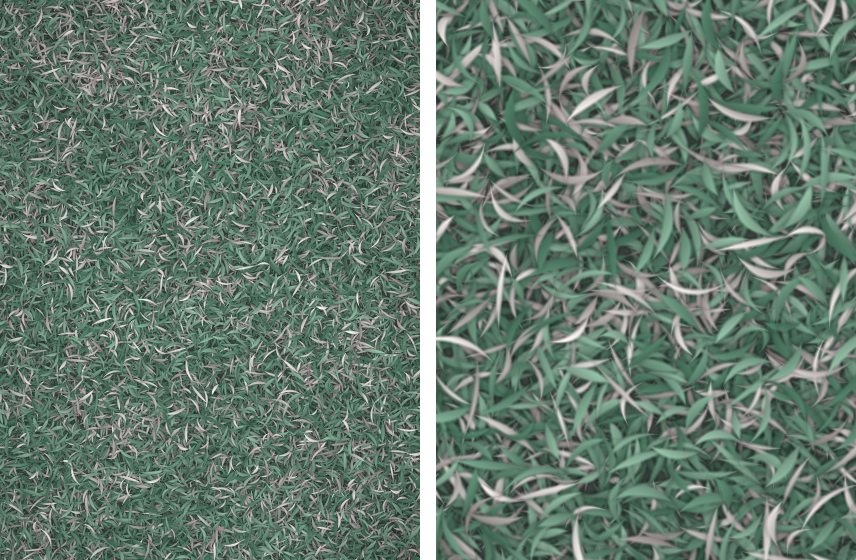
Left, the full canvas; right, a detail of the centre.
Reproduce this texture procedurally as a WebGL 2 fragment shader.

```glsl
#version 300 es
precision highp float;
// Worn lawn: a dense mat of short green blades with patches of pale dry straw.

uniform vec2 u_resolution;
out vec4 fragColor;

vec4 hash4(vec3 p) {
    vec4 q = fract(p.xyzx * vec4(0.1031, 0.1030, 0.0973, 0.1099));
    q += dot(q, q.wzxy + 33.33);
    return fract((q.xxyz + q.yzzw) * q.zywx);
}

mat2 rotation(float a) {
    float c = cos(a), s = sin(a);
    return mat2(c, s, -s, c);
}

// Warped layered sines, roughly -1 to 1
float patches(vec2 p) {
    vec2 q = p + 0.06 * sin(p.yx * 13.0 + vec2(1.3, 4.1));
    float n = sin(q.x * 9.0 + q.y * 5.0 + 0.6) * sin(q.y * 11.0 - q.x * 4.0 + 2.0);
    q = rotation(0.9) * q;
    n += 0.7 * sin(q.x * 23.0 + 1.0) * sin(q.y * 19.0 + 3.0);
    n += 0.5 * sin(q.x * 41.0 + q.y * 17.0) * sin(q.y * 47.0 - q.x * 13.0);
    return n / 1.6;
}

// Paints one scattered layer of curved, tapered blades over the colour below
vec3 bladeLayer(vec3 under, vec2 p, float layer, float height) {
    float size = mix(0.021, 0.032, fract(layer * 0.618));
    float soft = 0.0018 / size;
    vec2 grid = rotation(layer * 1.7) * p / size + layer * 17.3 + 40.0;
    vec2 cell = floor(grid);
    vec3 color = under;

    for (int j = -1; j <= 1; j++)
    for (int i = -1; i <= 1; i++) {
        vec2 id = cell + vec2(i, j);
        vec4 place = hash4(vec3(id, layer + 3.0));
        vec4 look = hash4(vec3(id.yx + 71.0, layer + 29.0));
        vec2 root = id + place.xy;
        vec2 d = rotation(place.z * 6.2832) * (grid - root);

        // Dry blades gather in patches, more of them near the top
        vec2 world = p + (root - grid) * rotation(layer * 1.7) * size;
        float dryness = 0.31 + 0.21 * patches(world) + 0.10 * smoothstep(0.9, 1.3, world.y);
        bool dry = look.x < dryness;

        // Blade outline
        float len = mix(0.45, 0.95, place.w);
        float along = d.x / len;
        float across = d.y + (look.y - 0.5) * 0.6 * (along * along - 0.4);
        float halfWidth = mix(0.08, 0.15, look.z) * (dry ? 0.82 : 1.0);
        float edge = halfWidth * (1.0 - along * along) - abs(across);
        float cover = smoothstep(-soft, soft, edge);

        // Blade tint, lighter toward the tip and on one side
        vec3 green = mix(vec3(0.25, 0.41, 0.33), vec3(0.50, 0.64, 0.56), look.w);
        vec3 straw = mix(vec3(0.54, 0.51, 0.50), vec3(0.85, 0.83, 0.82), look.w);
        vec3 tint = dry ? straw : green;
        tint *= height * (1.0 + 0.13 * along + 0.08 * clamp(across / halfWidth, -1.0, 1.0));

        // Soft contact shadow, then the blade itself
        color *= 1.0 - 0.16 * smoothstep(-0.16, 0.05, edge);
        color = mix(color, tint, cover);
    }
    return color;
}

void main() {
    vec2 p = gl_FragCoord.xy / u_resolution.x;
    vec2 uv = gl_FragCoord.xy / u_resolution;

    // Shaded soil, then blades from the lowest to the highest
    vec3 color = vec3(0.22, 0.25, 0.235);
    for (int k = 0; k < 12; k++) {
        float height = mix(0.66, 1.06, float(k) / 11.0);
        color = bladeLayer(color, p, float(k), height);
    }

    // Broad light variation and darker corners
    color *= 1.0 + 0.05 * patches(p * 0.7 + 2.0);
    color *= 1.04 - 0.30 * pow(length(uv - 0.5), 2.0);
    fragColor = vec4(clamp(color, 0.0, 1.0), 1.0);
}
```
